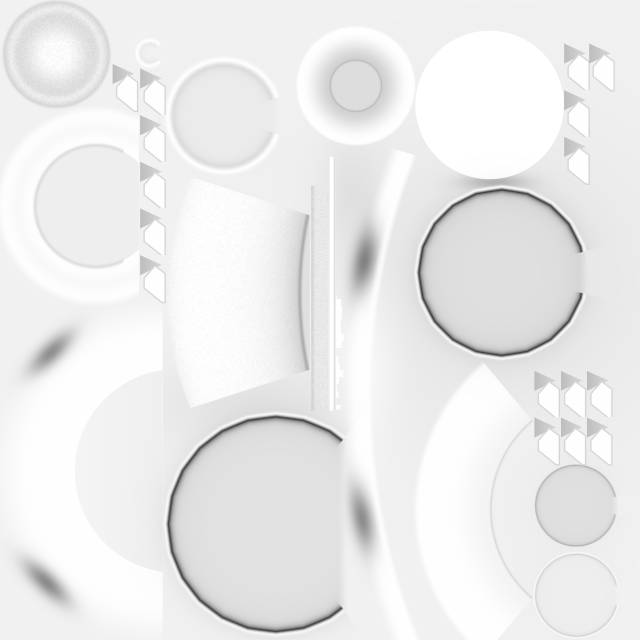
Reproduce this texture map procedurally as a Shadertoy shader.

```glsl
// Grey ambient-occlusion map of a machine part, unwrapped into flat islands:
// discs, open rings, curved panels, a long arc band and rows of prongs.
// Each island is a distance mask painted over a softly shaded ground.

const float GROUND = .945;
const float WHITE = .995;
const float GRAIN = .022;
const float PI = 3.14159;
const vec2 PITCH = vec2(.041, .0729); // prong spacing

float hash(vec2 p) {
  vec3 q = fract(p.xyx * .1031);
  q += dot(q, q.yzx + 33.33);
  return fract((q.x + q.y) * q.z);
}

float fill(float d) { return clamp(.5 - d * iResolution.y, 0., 1.); }
float glow(vec2 d, vec2 size) { d /= size; return exp(-dot(d, d)); }
float line(float d, float w) { return exp(-d * d / (w * w)); }
void paint(inout float v, float shade, float mask) { v = mix(v, shade, mask); }

float box(vec2 p, vec2 lo, vec2 hi) {
  vec2 d = max(lo - p, p - hi);
  return max(d.x, d.y);
}

// Signed distance to the line a-b, negative on the inner side
float side(vec2 p, vec2 a, vec2 b) {
  vec2 e = normalize(b - a);
  return dot(p - a, vec2(e.y, -e.x));
}

// Elongated contact shadow lying along a direction
float smudge(vec2 d, vec2 along, vec2 size) {
  along = normalize(along);
  return glow(vec2(dot(d, along), dot(d, vec2(-along.y, along.x))), size);
}

// Faceted ring open to the right: pale rim, dark inner line, shaded floor
void openRing(inout float v, vec2 d, float r, float gap, float facets,
              float base, float dark, float rim, float w) {
  float a = atan(d.y, d.x), turn = 2. * PI / facets;
  float facet = cos((fract(a / turn) - .5) * turn);
  float depth = r - length(d) * mix(1., facet, .8);
  float arc = fill((gap - abs(a)) * r);
  float inner = fill(-depth) * (1. - smoothstep(-.012, .006, d.x - r * cos(gap)));
  paint(v, base - .07 * dark * exp(-max(depth, 0.) / .022), inner);
  v -= .05 * dark * arc * exp(-max(-depth, 0.) / .016) * fill(depth);
  paint(v, rim, arc * line(depth - .2 * w, .6 * w));
  float s = depth - 1.5 * w;
  float ink = s > 0. ? exp(-s / (.8 * w)) : line(s, .6 * w);
  paint(v, base - .62 * dark, arc * ink);
}

// Grid of prongs hanging down from its top left corner
void prongs(inout float v, vec2 p, vec2 corner, vec2 count) {
  vec2 q = vec2(p.x - corner.x, corner.y - p.y);
  q -= PITCH * clamp(floor(q / PITCH), vec2(0), count - 1.);
  float u = PITCH.y;
  q /= u;
  vec2 tip = vec2(.46, .21), peak = vec2(.32, .25);
  float top = max(-q.x, max(side(q, vec2(0), tip), side(q, tip, vec2(0, .43))));
  float face = max(side(q, vec2(.1, .5), peak), side(q, peak, vec2(.52, .4)));
  face = max(face, box(q, vec2(.1, .2), vec2(.52, 1)));
  face = max(face, side(q, vec2(.47, 1), vec2(.1, .7)));
  paint(v, .74 + .22 * q.x, fill(top * u));
  paint(v, .84, fill((face - .03) * u));
  paint(v, WHITE, fill(face * u));
}

void mainImage(out vec4 fragColor, in vec2 fragCoord) {
  vec2 p = fragCoord / iResolution.xy;
  float grain = GRAIN * (hash(floor(p * 512.)) - .5);

  // Ground shading
  float v = GROUND - .05 * glow(p - vec2(.78, .56), vec2(.26, .24));
  v -= .05 * glow(p - vec2(.38, .37), vec2(.16, .07));
  v -= .05 * glow(p - vec2(.55, .7), vec2(.05, .09));
  v += .05 * glow(p - vec2(.57, .42), vec2(.05, .12));

  // Wide half ring with smudges
  float outer = length(p - vec2(.254, .264)) - .267;
  float hole = length(p - vec2(.276, .264)) - .159;
  float cut = fill(p.x - .254);
  paint(v, WHITE, (1. - smoothstep(-.06, .015, outer)) * cut);
  paint(v, .96 - .16 * (p.x - .11), fill(hole) * cut);
  v -= .4 * smudge(p - vec2(.08, .449), vec2(1, .95), vec2(.042, .016));
  v -= .42 * smudge(p - vec2(.073, .09), vec2(1, -.95), vec2(.044, .016));

  // Long arc band with smudges
  float s = length(p - vec2(1.612, .385)) - 1.035;
  float band = smoothstep(-.007, .003, s) * (1. - smoothstep(.018, .042, s));
  paint(v, WHITE, band * fill(p.y - .766 + .3 * (p.x - .62)));
  float under = smoothstep(-.002, .012, s);
  v -= .46 * under * smudge(p - vec2(.571, .592), vec2(.2, 1), vec2(.05, .018));
  v -= .42 * under * smudge(p - vec2(.567, .19), vec2(-.2, 1), vec2(.05, .017));

  // Fan panel
  vec2 f = p - vec2(.948, .204);
  float fr = length(f), wedge = fill((abs(atan(f.y, -f.x)) - .873) * fr);
  float fan = mix(.955, WHITE, smoothstep(.18, .25, fr));
  paint(v, fr < .181 ? .94 : fan, wedge * (1. - smoothstep(.293, .304, fr)));
  paint(v, .86, wedge * line(fr - .181, .0018));

  // Curved panel and its dark edge
  float left = length(p - vec2(.728, .543)) - .467;
  float right = length(p - vec2(1.0625, .542)) - .594;
  float panel = max(left, abs(p.y - .543) - .181 + .324 * (p.x - .297));
  float body = fill(max(panel, p.x - .484));
  float shade = WHITE - .19 * exp(-max(right, 0.) / .035) - .05 * exp(left / .012);
  paint(v, right > 0. ? shade + grain : .88, body);
  paint(v, .68, body * line(right, .003));

  // Upright strips and ragged chips
  paint(v, .91 + 1.5 * grain - .07 * line(p.x - .488, .003), fill(box(p, vec2(.486, .358), vec2(.513, .71))));
  paint(v, WHITE - .13 * line(p.x - .523, .0015), fill(box(p, vec2(.515, .358), vec2(.524, .755))));
  float chip = .525 + .014 * hash(vec2(floor(p.y * 90.), 7));
  paint(v, WHITE, fill(box(p, vec2(.525, .36), vec2(chip, .538))));

  // Cut dish
  float dish = length(p - vec2(.15, .678));
  cut = fill(p.x - .217);
  paint(v, WHITE - .02 * line(dish - .122, .012), cut * (1. - smoothstep(.143, .16, dish)));
  paint(v, .935, cut * fill(dish - .095));
  paint(v, .87, fill(p.x - .193) * line(dish - .095, .003));

  // Soft discs
  float knob = length(p - vec2(.0885, .915));
  shade = .985 - .12 * smoothstep(.015, .06, knob) + .06 * line(knob - .071, .006);
  paint(v, shade + 1.5 * grain, fill(knob - .083));
  paint(v, .83, .6 * line(knob - .082, .003));
  float washer = length(p - vec2(.556, .866));
  paint(v, mix(.81, WHITE, smoothstep(.036, .085, washer)), 1. - smoothstep(.09, .095, washer));
  paint(v, .865 - .12 * line(washer - .0405, .002), fill(washer - .0415));
  v -= .18 * glow(p - vec2(.772, .716), vec2(.05, .012));
  paint(v, 1., fill(length(p - vec2(.765, .836)) - .116));

  // Open rings, pale then dark
  openRing(v, p - vec2(.234, .917), .021, .7, 40., .95, .05, WHITE, .005);
  openRing(v, p - vec2(.35, .819), .089, .33, 60., .925, .1, WHITE, .0075);
  openRing(v, p - vec2(.9, .21), .066, .22, 40., .88, .27, .93, .0022);
  openRing(v, p - vec2(.901, .07), .067, .24, 40., .935, .16, .97, .0022);
  openRing(v, p - vec2(.784, .574), .134, .25, 20., .875, 1., .97, .0042);
  openRing(v, p - vec2(.431, .181), .173, .9, 24., .885, 1., .97, .0046);

  // Prong rows
  prongs(v, p, vec2(.219, .893), vec2(1, 5));
  prongs(v, p, vec2(.176, .9), vec2(1));
  prongs(v, p, vec2(.8815, .932), vec2(1, 3));
  prongs(v, p, vec2(.9206, .932), vec2(1));
  prongs(v, p, vec2(.835, .4206), vec2(3, 2));

  fragColor = vec4(vec3(clamp(v, 0., 1.)), 1);
}
```
